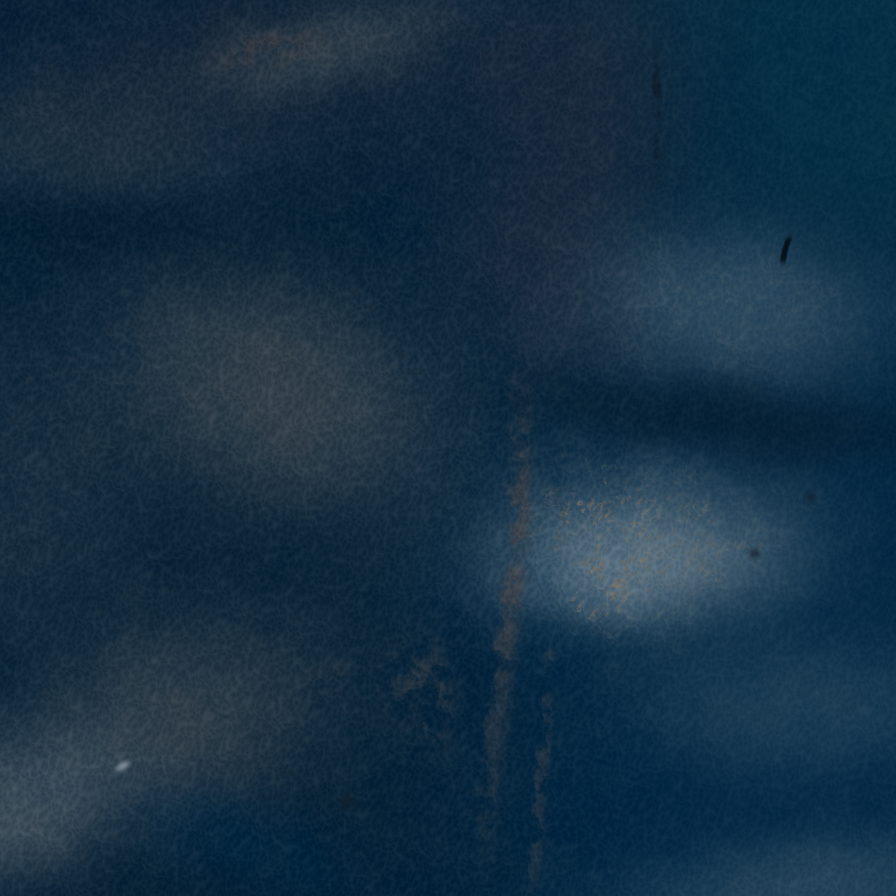
Write a WebGL 2 fragment shader that draws this texture.

```glsl
#version 300 es
precision highp float;
// Weathered midnight-blue plate: soft elliptical glows over a navy ground,
// crossed by faint broken rust streaks, ochre flecks and a fibrous grain.
// Glows are warped gaussians; wear comes from cellular noise and layered sines.
uniform vec2 u_resolution;
out vec4 fragColor;

#define NAVY vec3(0.024, 0.130, 0.212)
#define BLUE vec3(0.012, 0.160, 0.270)
#define TEAL vec3(0.025, 0.190, 0.275)
#define DUSK vec3(0.112, 0.165, 0.232)
#define SLATE vec3(0.205, 0.257, 0.298)
#define STEEL vec3(0.170, 0.285, 0.370)
#define PALE vec3(0.370, 0.460, 0.520)
#define RUST vec3(0.235, 0.245, 0.270)
#define OCHRE vec3(0.470, 0.420, 0.360)
#define GRAIN 0.085
#define WARP 0.013

vec2 hash2(vec2 cell) {
    vec3 h = fract(cell.xyx * vec3(0.1031, 0.1030, 0.0973));
    h += dot(h, h.yzx + 33.33);
    return fract((h.xx + h.yz) * h.zy);
}

// Distance to the nearest scattered point (x) and a random value for it (y).
vec2 cellular(vec2 p) {
    vec2 base = floor(p), best = vec2(8.0, 0.0);
    for (int j = -1; j <= 1; j++)
        for (int i = -1; i <= 1; i++) {
            vec2 cell = base + vec2(i, j), rnd = hash2(cell);
            float d = length(cell + rnd - p);
            if (d < best.x) best = vec2(d, rnd.x);
        }
    return best;
}

// Smooth irregular field, roughly -1 to 1.
float waves(vec2 p) {
    float sum = 0.0, amp = 0.5;
    for (int i = 0; i < 5; i++) {
        sum += amp * sin(p.x + 1.7 * sin(p.y * 0.8)) * cos(p.y + 1.3 * sin(p.x * 0.7));
        p = mat2(0.8, 0.6, -0.6, 0.8) * p * 1.9 + 2.3;
        amp *= 0.62;
    }
    return sum;
}

float ellipse(vec2 p, vec2 center, vec2 radius, float slope) {
    vec2 q = p - center;
    q.y -= slope * q.x;
    q /= radius;
    return exp(-pow(dot(q, q), 1.25));
}

void glow(inout vec3 col, vec3 tint, float amount, vec2 p, vec2 center, vec2 radius, float slope) {
    col = mix(col, tint, amount * ellipse(p, center, radius, slope));
}

// Soft vertical band between two heights.
float span(float y, float low, float high, float soft) {
    return smoothstep(low - soft, low + soft, y) * (1.0 - smoothstep(high - soft, high + soft, y));
}

float streak(float offset, float width) {
    return 1.0 - smoothstep(width * 0.3, width, abs(offset));
}

void main() {
    vec2 uv = gl_FragCoord.xy / u_resolution;
    float broad = waves(uv * 13.0), rough = waves(uv * 60.0 + 4.0), fine = waves(uv * 150.0 + 9.0);
    vec2 p = uv + WARP * vec2(broad, waves(uv.yx * 15.0 + 7.0));

    // Ground: navy, bluer on the right, teal in the upper right corner.
    vec3 col = mix(NAVY, BLUE, smoothstep(0.3, 0.8, p.x) * (1.0 - 0.5 * p.y));
    glow(col, TEAL, 0.9, p, vec2(0.98, 0.94), vec2(0.28, 0.25), 0.0);

    // Dusky haze on the upper and left parts.
    glow(col, DUSK, 0.80, p, vec2(0.63, 0.86), vec2(0.13, 0.18), 0.0);
    glow(col, DUSK, 0.65, p, vec2(0.30, 0.93), vec2(0.32, 0.12), 0.0);
    glow(col, SLATE, 0.45, p, vec2(0.08, 0.83), vec2(0.20, 0.07), 0.0);
    glow(col, DUSK, 0.85, p, vec2(0.64, 0.68), vec2(0.13, 0.09), -0.3);
    glow(col, SLATE, 0.42, p, vec2(0.01, 0.45), vec2(0.16, 0.17), 0.0);

    // Main glows.
    glow(col, SLATE, 0.80, p, vec2(0.37, 0.95), vec2(0.14, 0.045), 0.22);
    glow(col, SLATE, 0.95, p, vec2(0.31, 0.565), vec2(0.20, 0.13), -0.2);
    glow(col, STEEL, 1.00, p, vec2(0.82, 0.655), vec2(0.165, 0.09), -0.08);
    glow(col, SLATE, 0.80, p, vec2(0.18, 0.19), vec2(0.20, 0.12), 0.2);
    glow(col, SLATE * 1.2, 0.90, p, vec2(0.01, 0.10), vec2(0.15, 0.08), 0.3);
    glow(col, STEEL, 0.60, p, vec2(0.90, 0.21), vec2(0.18, 0.08), 0.0);
    glow(col, STEEL, 0.85, p, vec2(0.90, 0.01), vec2(0.18, 0.06), 0.1);
    glow(col, STEEL, 0.80, p, vec2(0.73, 0.40), vec2(0.19, 0.11), 0.05);
    glow(col, PALE, 0.85, p, vec2(0.71, 0.375), vec2(0.14, 0.068), 0.06);

    // Shadows between the glows.
    glow(col, NAVY * 0.92, 0.80, p, vec2(0.80, 0.535), vec2(0.22, 0.04), -0.1);
    glow(col, NAVY * 0.92, 0.75, p, vec2(0.10, 0.745), vec2(0.20, 0.04), -0.1);
    glow(col, BLUE, 0.60, p, vec2(0.27, 0.06), vec2(0.13, 0.06), -0.3);

    // Faint, broken rust streaks that fray at their borders.
    float fray = 0.007 * rough + 0.004 * fine;
    float wear = smoothstep(-0.35, 0.45, rough + 0.5 * broad + 0.4 * fine);
    float axis = mix(0.533, 0.583, smoothstep(-0.1, 0.5, uv.y));
    float rust = streak(uv.x - axis + fray, 0.019) * span(uv.y, 0.06, 0.57, 0.07)
        * (0.35 + 0.4 * ellipse(uv, vec2(0.57, 0.38), vec2(0.1, 0.16), 0.0));
    rust += 0.4 * wear * streak(uv.x - 0.597 - 0.07 * uv.y + fray, 0.011) * span(uv.y, 0.02, 0.50, 0.05);
    rust += 0.5 * wear * ellipse(uv + fray, vec2(0.483, 0.225), vec2(0.026, 0.06), 0.0);
    rust += 0.25 * wear * ellipse(uv, vec2(0.42, 0.24), vec2(0.07, 0.04), 0.0);
    col = mix(col, RUST, min(rust, 0.8) * (0.3 + 0.7 * wear));
    glow(col, vec3(0.30, 0.25, 0.25), 0.45 * wear, uv, vec2(0.30, 0.945), vec2(0.05, 0.018), 0.2);
    col *= 1.0 - 0.3 * wear * streak(uv.x - 0.735 + 0.5 * fray, 0.007) * span(uv.y, 0.81, 0.93, 0.03);

    // Small ochre flecks gathered on the brightest glow.
    vec2 fleck = cellular(uv * 135.0 + rough + fine);
    float crowd = ellipse(uv, vec2(0.655, 0.38), vec2(0.055, 0.085), 0.0)
        + 0.5 * ellipse(uv, vec2(0.75, 0.39), vec2(0.12, 0.08), 0.0)
        + 0.2 * ellipse(uv, vec2(0.80, 0.66), vec2(0.14, 0.08), 0.0);
    float chip = (1.0 - smoothstep(0.15, 0.6, fleck.x)) * smoothstep(0.4, 0.8, fleck.y);
    col = mix(col, OCHRE, 0.75 * chip * wear * min(crowd, 1.0));

    // Fibrous grain and worn mottling, stronger on light and left areas.
    float fibre = cellular(uv * vec2(190.0, 150.0) + rough).x - 0.45;
    float weight = (0.35 + 1.8 * dot(col, vec3(0.33))) * mix(1.1, 0.7, smoothstep(0.5, 0.9, uv.x));
    col += GRAIN * weight * (fibre * vec3(1.1, 1.0, 0.9) + vec3(0.26, 0.20, 0.15) * (rough + fine));
    col += vec3(0.016, 0.008, 0.001) * broad * (1.0 - 0.6 * smoothstep(0.6, 0.9, uv.x));

    // Small marks: a curved dark scratch, a pale nick and dark pits.
    float rise = uv.y - 0.72, bend = uv.x - 0.876 - 0.25 * rise - 6.0 * rise * rise;
    col = mix(col, NAVY * 0.3, 0.85 * streak(bend, 0.005) * span(uv.y, 0.707, 0.735, 0.005));
    glow(col, vec3(0.5, 0.55, 0.59), 0.9, uv, vec2(0.137, 0.145), vec2(0.008, 0.005), 0.4);
    glow(col, DUSK * 0.7, 0.6, uv, vec2(0.842, 0.382), vec2(0.006), 0.0);
    glow(col, DUSK * 0.7, 0.6, uv, vec2(0.905, 0.445), vec2(0.006), 0.0);
    glow(col, DUSK * 0.7, 0.6, uv, vec2(0.387, 0.105), vec2(0.008), 0.0);

    fragColor = vec4(clamp(col, 0.0, 1.0), 1.0);
}
```
